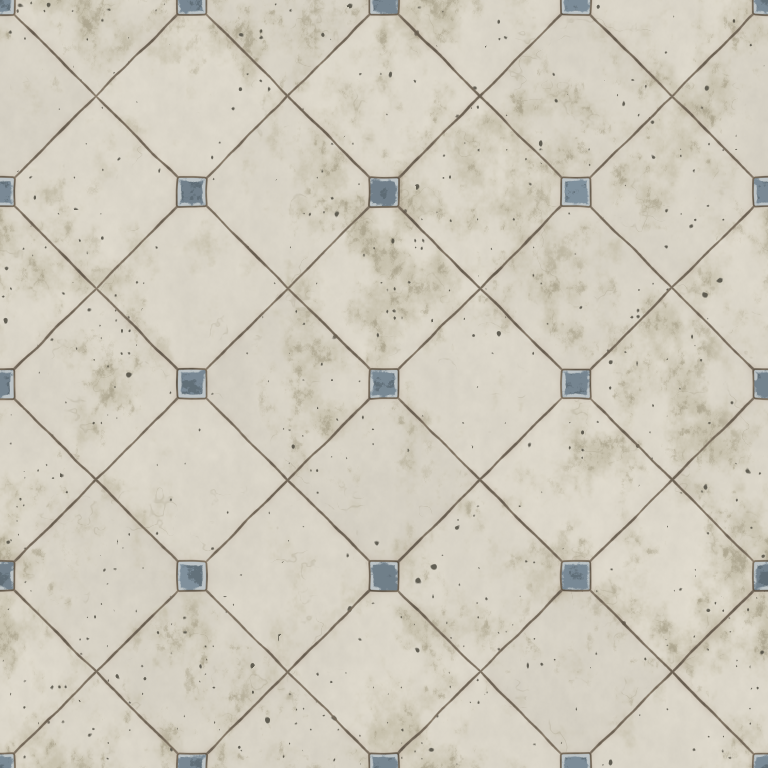
Reproduce this pattern procedurally as a Shadertoy shader.

```glsl
// Weathered cream stone paving: diagonal slabs with small square blue-grey insets.

const float CELLS = 4.0;            // insets across and down
const float JOINT_HALF = 0.0056;    // lengths below are in inset spacings
const float JOINT_WOBBLE = 0.007;
const float INSET_HALF = 0.072;
const float INSET_GROUT = 0.009;
const float INSET_RIM = 0.013;
const float INSET_ROUND = 0.008;
const float STAIN_AMOUNT = 0.8;
const float SPECK_AMOUNT = 0.6;
const float PIT_DENSITY = 0.06;

const vec3 STONE = vec3(0.855, 0.835, 0.785);
const vec3 STAIN = vec3(0.755, 0.73, 0.645);
const vec3 SPECK = vec3(0.62, 0.59, 0.50);
const vec3 GROUT = vec3(0.43, 0.385, 0.325);
const vec3 GROUT_HALO = vec3(0.72, 0.655, 0.59);
const vec3 PIT = vec3(0.30, 0.29, 0.25);
const vec3 GLAZE = vec3(0.47, 0.53, 0.575);
const vec3 GLAZE_DARK = vec3(0.34, 0.39, 0.42);
const vec3 GLAZE_RIM = vec3(0.74, 0.77, 0.78);

float hash(vec2 p) {
    return fract(sin(dot(p, vec2(127.1, 311.7))) * 43758.5453);
}

// Value noise that wraps after a whole number of periods per canvas.
float noise(vec2 uv, vec2 period, float seed) {
    vec2 p = uv * period;
    vec2 i = floor(p);
    vec2 f = p - i;
    f = f * f * (3.0 - 2.0 * f);
    vec2 a = mod(i, period) + seed;
    vec2 b = mod(i + 1.0, period) + seed;
    return mix(mix(hash(a), hash(vec2(b.x, a.y)), f.x),
               mix(hash(vec2(a.x, b.y)), hash(b), f.x), f.y);
}

float fbm(vec2 uv, vec2 period, float seed) {
    float sum = 0.0, amp = 0.5, total = 0.0;
    for (int i = 0; i < 5; i++) {
        sum += amp * noise(uv, period, seed + float(i) * 17.0);
        total += amp;
        amp *= 0.62;
        period *= 2.0;
    }
    return sum / total;
}

// Sparse irregular holes, at most one per grid square.
float pits(vec2 uv, float grid, float seed, float density) {
    vec2 p = uv * grid;
    vec2 id = mod(floor(p), grid) + seed;
    vec2 centre = 0.35 + 0.3 * vec2(hash(id + 3.1), hash(id + 7.7));
    vec2 d = fract(p) - centre;
    d.x *= 0.8 + 0.8 * hash(id + 11.3);
    float radius = mix(0.07, 0.22, pow(hash(id + 5.9), 2.0));
    float edge = length(d) + 0.16 * (noise(uv, vec2(grid * 4.0), seed) - 0.5);
    float aa = max(grid / iResolution.y, 0.04);
    return step(hash(id), density) * (1.0 - smoothstep(radius - aa, radius + aa, edge));
}

float roundedSquare(vec2 p, float halfSize) {
    vec2 q = abs(p) - halfSize + INSET_ROUND;
    return length(max(q, 0.0)) + min(max(q.x, q.y), 0.0) - INSET_ROUND;
}

vec3 stoneColour(vec2 uv, float tone) {
    float cloud = fbm(uv, vec2(7.0, 6.0), 2.0);
    float grain = fbm(uv, vec2(28.0, 22.0), 41.0);
    float fine = fbm(uv, vec2(90.0, 64.0), 83.0);
    vec3 col = STONE * (1.0 + 0.035 * (tone - 0.5) + 0.07 * (cloud - 0.5) + 0.05 * (fine - 0.5));
    float stain = smoothstep(0.48, 0.70, 0.40 * cloud + 0.45 * grain + 0.15 * fine + 0.03 * tone);
    col = mix(col, STAIN, STAIN_AMOUNT * stain);
    float speck = smoothstep(0.56, 0.72, 0.55 * fine + 0.45 * grain) * smoothstep(0.38, 0.62, cloud);
    col = mix(col, SPECK, SPECK_AMOUNT * speck);
    // faint hairline cracks
    float crack = 1.0 - smoothstep(0.0, 0.012, abs(fbm(uv, vec2(9.0), 131.0) - 0.5));
    col = mix(col, SPECK, 0.22 * crack * smoothstep(0.5, 0.65, grain));
    float density = PIT_DENSITY * smoothstep(0.25, 0.7, cloud);
    float hole = max(pits(uv, 56.0, 19.0, density), pits(uv, 110.0, 67.0, density));
    return mix(col, PIT, 0.85 * hole);
}

vec3 insetColour(vec2 uv, float dist, float tone) {
    float wear = fbm(uv, vec2(64.0), 211.0);
    vec3 col = GLAZE * (0.92 + 0.16 * tone);
    col = mix(col, GLAZE_DARK, 0.7 * smoothstep(0.52, 0.66, wear + 0.08 * (tone - 0.5)));
    float rim = smoothstep(-INSET_RIM - 0.006, -INSET_RIM + 0.004, dist + 0.03 * (wear - 0.5));
    return mix(col, GLAZE_RIM, rim * smoothstep(0.3, 0.55, wear + 0.1 * tone));
}

void mainImage(out vec4 fragColor, in vec2 fragCoord) {
    vec2 uv = fragCoord / iResolution.xy;
    vec2 p = uv * CELLS;
    float aa = 0.75 * CELLS / iResolution.y;

    // diagonal slabs, each with its own tone
    vec2 slab = floor(vec2(p.x + p.y, p.x - p.y));
    vec2 slabCentre = 0.5 * vec2(slab.x + slab.y + 1.0, slab.x - slab.y);
    vec3 col = stoneColour(uv, hash(mod(slabCentre, CELLS) + 23.0));

    // joints with uneven edges, dirt and a warm halo
    vec2 bend = vec2(noise(uv, vec2(40.0), 5.0), noise(uv, vec2(40.0), 9.0)) - 0.5;
    vec2 q = p + JOINT_WOBBLE * bend;
    vec2 diag = abs(fract(vec2(q.x + q.y, q.x - q.y) + 0.5) - 0.5) * 0.7071;
    float joint = min(diag.x, diag.y);
    float dirt = fbm(uv, vec2(48.0), 301.0);
    col = mix(col, GROUT_HALO, 0.55 * exp(-joint / 0.014) * smoothstep(0.3, 0.7, dirt));
    float halfWidth = JOINT_HALF * (0.65 + 0.8 * dirt);
    float line = 1.0 - smoothstep(halfWidth - aa, halfWidth + aa, joint);
    vec3 grout = GROUT * (1.3 - 0.6 * dirt);
    col = mix(col, grout, 0.92 * line);

    // square insets on the lattice points
    vec2 insetId = mod(floor(p + 0.5), CELLS);
    float dist = roundedSquare(fract(q + 0.5) - 0.5, INSET_HALF);
    col = mix(col, GROUT_HALO, 0.5 * exp(-max(dist, 0.0) / 0.012));
    col = mix(col, grout, 1.0 - smoothstep(-aa, aa, dist - INSET_GROUT));
    vec3 glaze = insetColour(uv, dist, hash(insetId + 57.0));
    col = mix(col, glaze, 1.0 - smoothstep(-aa, aa, dist));

    fragColor = vec4(col, 1.0);
}
```
